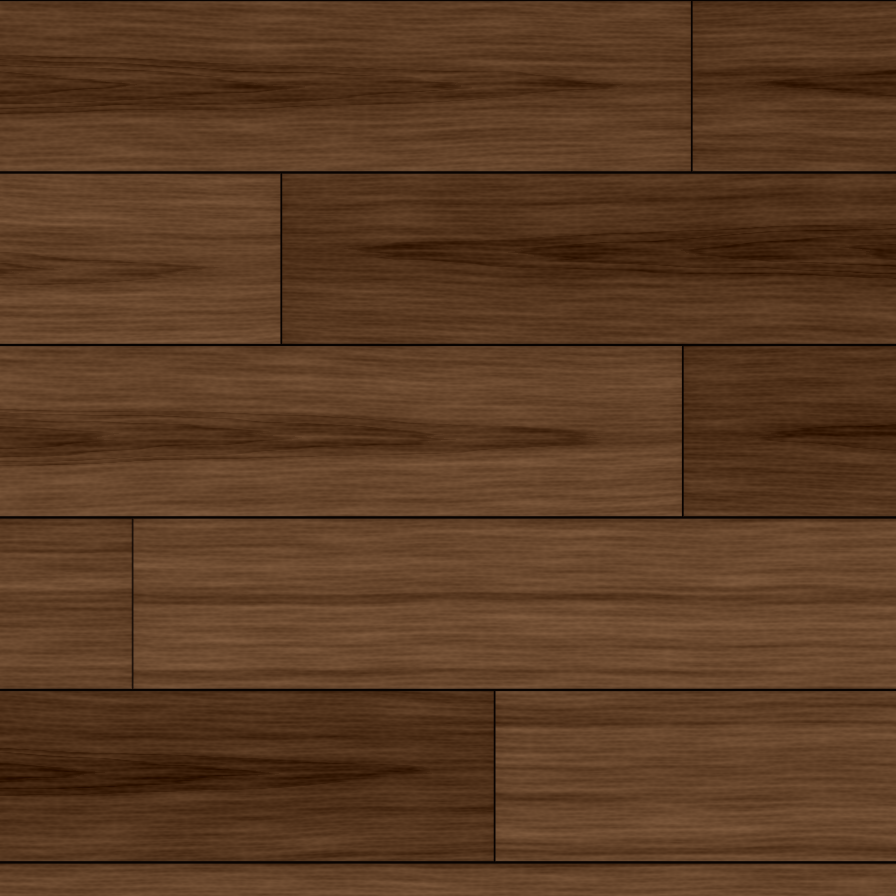
This texture is drawn by a Shadertoy shader. Its source:

```glsl
const float PITCH = 0.1925;          // height of one plank row
const float SEAM_HALF = 0.0013;      // half width of the row seams
const float JOINT_HALF = 0.0010;     // half width of the end joints
const float FLAME_WIDTH = 0.040;     // spread of the flame figure
const float FLAME_START = 0.083;     // distance from joint to first flame tip
const float FLAME_STEP = 0.185;      // distance between nested tips
const float FIBRE_GAIN = 0.34;
const float STREAK_GAIN = 0.075;
const vec3 DARK_WOOD = vec3(0.23, 0.12, 0.04);
const vec3 LIGHT_WOOD = vec3(0.47, 0.33, 0.22);
const vec3 SEAM_COLOR = vec3(0.03, 0.01, 0.005);

// Per row, from the top: end joint position, tone left and right of it
const float JOINT[6] = float[6](0.772, 0.314, 0.762, 0.148, 0.552, 1.3);
const vec2 TONE[6] = vec2[6](vec2(0.62, 0.50), vec2(0.76, 0.46), vec2(0.76, 0.40),
                             vec2(0.68, 0.80), vec2(0.40, 0.72), vec2(0.74, 0.74));

vec2 hash2(vec2 p) {
    vec3 q = fract(p.xyx * vec3(0.1031, 0.1030, 0.0973));
    q += dot(q, q.yzx + 33.33);
    return fract((q.xx + q.yz) * q.zy);
}

// Distance to the nearest scattered point, roughly centred on zero
float cellular(vec2 p) {
    vec2 cell = floor(p), f = fract(p);
    float nearest = 2.0;
    for (int j = -1; j <= 1; j++)
        for (int i = -1; i <= 1; i++) {
            vec2 o = vec2(i, j);
            nearest = min(nearest, length(o + hash2(cell + o) - f));
        }
    return nearest - 0.45;
}

// Layered sines running along the plank
float streaks(float x, float y, float seed) {
    float sum = 0.0, freq = 75.0, amp = 1.0;
    for (int i = 0; i < 5; i++) {
        float phase = seed * (2.3 + float(i));
        sum += amp * sin(y * freq + phase + 0.7 * sin(x * (3.0 + float(i)) + phase));
        freq *= 1.73;
        amp *= 0.82;
    }
    return sum;
}

// Darkness of nested pointed arches opening away from the joint
float flame(float d, float v, float wobble) {
    float depth = d - pow(v / FLAME_WIDTH, 2.0) - FLAME_START + wobble;
    float ring = depth / FLAME_STEP;
    float phase = fract(ring);
    float edge = smoothstep(0.0, 0.12, phase) * exp(-3.0 * phase);
    float inside = smoothstep(-0.10, 0.06, depth);
    float halo = exp(-pow(v / (0.016 + 0.025 * d), 2.0));
    float core = exp(-pow(v / 0.007, 2.0)) * exp(-3.0 * phase);
    return inside * (0.13 + 0.40 * edge + 0.16 * core) + 0.13 * halo;
}

float lineMask(float dist, float halfWidth, float px) {
    return 1.0 - smoothstep(-0.6 * px, 0.6 * px, dist - halfWidth);
}

void mainImage(out vec4 fragColor, in vec2 fragCoord) {
    vec2 uv = fragCoord / iResolution.xy;
    float px = 1.0 / iResolution.y;

    // Plank layout
    float rowPos = (1.0 - uv.y) / PITCH;
    int row = int(rowPos) % 6;
    float across = fract(rowPos);
    float fromJoint = uv.x - JOINT[row];
    bool left = fromJoint < 0.0;
    float d = abs(fromJoint);
    float seed = float(row) * 2.0 + (left ? 1.0 : 2.0);
    bool figured = row < 3 || (row == 4 && left);

    // Gently wandering grain coordinate
    float centre = 0.51 + 0.055 * sin(seed * 2.4 + 1.0);
    float v = (across - centre) * PITCH;
    v += 0.0014 * sin(uv.x * 11.0 + seed) + 0.0006 * sin(uv.x * 31.0 + seed * 3.0);
    float spread = figured ? v / (0.88 + 0.3 * d) : v;

    // Broad streaks, dark growth lines and fibres
    float broad = streaks(uv.x, spread, seed);
    float tone = left ? TONE[row].x : TONE[row].y;
    tone += STREAK_GAIN * broad * (figured ? 0.55 : 0.8);
    tone -= 0.16 * smoothstep(0.9, 2.4, -broad) * (figured ? 0.4 : 1.0);
    tone += 0.10 * (across - 0.5);

    vec2 grain = vec2(uv.x, spread) + seed * vec2(1.7, 0.9);
    float fibre = cellular(grain * vec2(12.0, 240.0));
    fibre += 0.7 * cellular(grain * vec2(5.0, 110.0));
    float pores = cellular(grain * vec2(110.0, 260.0));
    tone += FIBRE_GAIN * fibre + 0.17 * pores;

    // Flame figure mirrored about the end joint
    if (figured) {
        float wobble = 0.05 * fibre + 0.015 * sin(v * 400.0 + seed);
        tone -= flame(d, v, wobble);
    }

    // Worn lower lip and darkened board ends
    tone += 0.10 * smoothstep(0.955, 0.98, across);
    tone -= 0.08 * exp(-d / 0.012);
    vec3 color = mix(DARK_WOOD, LIGHT_WOOD, clamp(tone, -0.35, 1.15));

    // Gaps between boards
    float seamDist = min(across, 1.0 - across) * PITCH;
    float seam = lineMask(seamDist, SEAM_HALF, px);
    float joint = lineMask(d, JOINT_HALF, px) * (row == 3 ? 0.75 : 1.0);
    color *= 1.0 - 0.25 * exp(-seamDist / 0.002);
    color = mix(color, SEAM_COLOR, max(seam, joint));
    fragColor = vec4(max(color, 0.0), 1.0);
}
```
